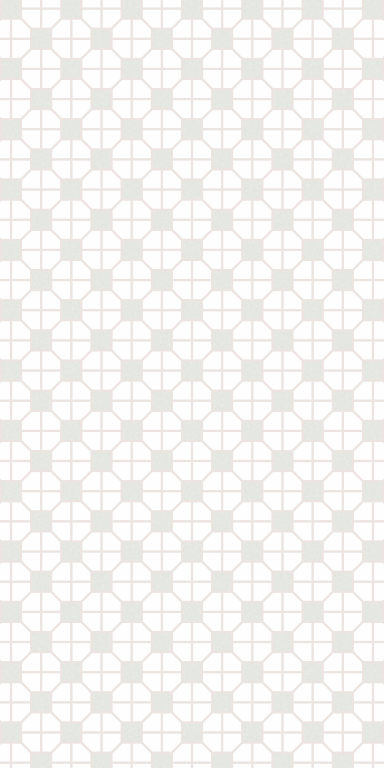
This pattern is drawn by a WebGL 1 fragment shader. Its source:

```glsl
precision highp float;
// Pale octagon-and-square tiling: each white octagon is quartered by a cross of warm grout.

#define PERIOD 0.1571                    // repeat length, in canvas widths
#define ANCHOR vec2(0.5, 1.035)          // centre of one square, in canvas widths
#define SQUARE_HALF 0.165                // half side of a square, in repeats
#define GROUT_HALF 0.0195                // half width of the grout, in repeats
#define GRAIN_SCALE 20.0                 // grain cells per repeat
#define GRAIN_AMOUNT 0.022
#define WHITE_TILE vec3(1.0, 0.996, 0.995)
#define GREY_TILE vec3(0.899, 0.906, 0.886)
#define GROUT_COLOR vec3(0.922, 0.894, 0.880)

uniform vec2 u_resolution;

vec2 hashGradient(vec2 cell) {
  vec2 h = vec2(dot(cell, vec2(127.1, 311.7)), dot(cell, vec2(269.5, 183.3)));
  return fract(sin(h) * 4375.85) * 2.0 - 1.0;
}

float gradientNoise(vec2 p) {
  vec2 i = floor(p);
  vec2 f = fract(p);
  vec2 w = f * f * f * (f * (f * 6.0 - 15.0) + 10.0);
  float a = dot(hashGradient(i), f);
  float b = dot(hashGradient(i + vec2(1.0, 0.0)), f - vec2(1.0, 0.0));
  float c = dot(hashGradient(i + vec2(0.0, 1.0)), f - vec2(0.0, 1.0));
  float d = dot(hashGradient(i + vec2(1.0, 1.0)), f - vec2(1.0, 1.0));
  return mix(mix(a, b, w.x), mix(c, d, w.x), w.y);
}

// Fold the staggered lattice so that the nearest square sits at the origin.
vec2 foldToSquare(vec2 p) {
  vec2 q = abs(fract(p + 0.5) - 0.5);
  return q.x + q.y > 0.5 ? 0.5 - q : q;
}

// Distance to the straight lines through all square centres.
float crossDistance(vec2 p) {
  vec2 q = abs(fract(p * 2.0 + 0.5) - 0.5) * 0.5;
  return min(q.x, q.y);
}

void main() {
  vec2 p = (gl_FragCoord.xy / u_resolution.x - ANCHOR) / PERIOD;
  float pixel = 1.0 / (u_resolution.x * PERIOD);

  // Square outline, plus cross and diagonal joints outside it
  vec2 q = foldToSquare(p);
  float square = max(q.x, q.y) - SQUARE_HALF;
  float diagonal = abs(q.x - q.y) * 0.7071;
  float joint = abs(square);
  if (square > 0.0) joint = min(joint, min(crossDistance(p), diagonal));

  // Tile colours, with faint grain on the grey squares
  vec3 grey = GREY_TILE + GRAIN_AMOUNT * gradientNoise(p * GRAIN_SCALE);
  vec3 tile = mix(grey, WHITE_TILE, smoothstep(-0.5 * pixel, 0.5 * pixel, square));

  // Antialiased grout
  float grout = 1.0 - smoothstep(-0.6 * pixel, 0.6 * pixel, joint - GROUT_HALF);
  gl_FragColor = vec4(mix(tile, GROUT_COLOR, grout), 1.0);
}
```
